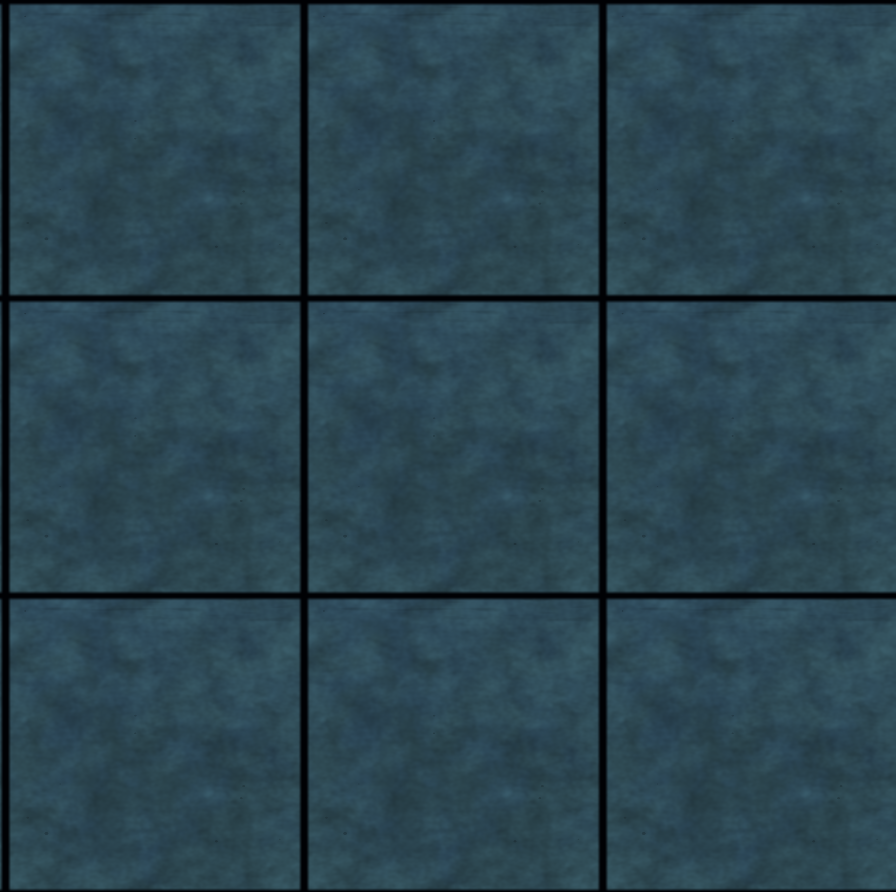
A Shadertoy shader for this texture:

```glsl
// Slate-blue stone tiles in a three by three grid with narrow black joints.
#define REPEATS vec2(3.0, 3.0)
#define JOINT_CENTER vec2(0.0185, 0.9965)
#define JOINT_HALF vec2(0.0130, 0.0108)
#define EDGE_BLUR 0.0075
#define MOTTLE 0.26
#define GRAIN 0.085
#define PIT_COUNT 10
#define JOINT_COLOR vec3(0.0, 0.004, 0.016)
#define SLATE vec3(0.171, 0.272, 0.306)
#define BLUE vec3(0.175, 0.284, 0.352)
#define TEAL vec3(0.199, 0.317, 0.358)

vec2 hash2(vec2 p) {
    vec3 q = fract(vec3(p.xyx) * vec3(0.1031, 0.1030, 0.0973));
    q += dot(q, q.yzx + 33.33);
    return fract((q.xx + q.yz) * q.zy);
}

float cornerSlope(vec2 cell, vec2 corner, vec2 f) {
    return dot(hash2(cell + corner) * 2.0 - 1.0, f - corner);
}

float gradientNoise(vec2 p) {
    vec2 cell = floor(p), f = fract(p);
    vec2 w = f * f * f * (f * (f * 6.0 - 15.0) + 10.0);
    float low = mix(cornerSlope(cell, vec2(0, 0), f), cornerSlope(cell, vec2(1, 0), f), w.x);
    float high = mix(cornerSlope(cell, vec2(0, 1), f), cornerSlope(cell, vec2(1, 1), f), w.x);
    return mix(low, high, w.y);
}

float fbm(vec2 p) {
    float sum = 0.0, amplitude = 1.0;
    for (int i = 0; i < 4; i++) {
        sum += amplitude * gradientNoise(p);
        p = mat2(1.6, 1.2, -1.2, 1.6) * p + 17.3;
        amplitude *= 0.6;
    }
    return sum;
}

// Soft elliptical cloud, 1 at its centre
float cloud(vec2 p, vec2 center, vec2 size) {
    vec2 d = (p - center) / size;
    return exp(-dot(d, d));
}

// Small dark pores scattered over the tile
float pits(vec2 p, float pixel) {
    float depth = 0.0;
    for (int i = 0; i < PIT_COUNT; i++) {
        vec2 id = vec2(float(i) + 3.0, 41.0);
        vec2 shape = hash2(id + 70.0);
        vec2 d = (p - mix(vec2(0.06), vec2(0.96), hash2(id))) * vec2(0.9, 1.2);
        float radius = mix(0.002, 0.006, shape.x);
        float spot = 1.0 - smoothstep(radius - pixel, radius + pixel, length(d));
        depth = max(depth, spot * mix(0.05, 0.22, shape.y));
    }
    return depth;
}

vec3 stone(vec2 p, float pixel) {
    // Blotches, with grain slightly drawn out sideways
    float broad = fbm(p * vec2(4.0, 5.0) + 31.0);
    float blotch = fbm(p * vec2(8.0, 11.0) + 11.0);
    float mottle = 0.4 * broad + 0.7 * blotch;
    float grain = gradientNoise(p * 45.0) + 0.7 * gradientNoise(p * vec2(24.0, 60.0) + 9.0);

    // Blue drifts, mostly in the upper half, over grey-green slate
    float drift = fbm(p * 7.0 + 47.0);
    float blueness = smoothstep(0.1, 1.0, 0.2 + 0.6 * p.y + 0.7 * drift)
                   + 0.35 * cloud(p, vec2(0.36, 0.17), vec2(0.20, 0.12));

    // Pale areas at upper right and along the rim
    float paleness = 0.50 * cloud(p, vec2(0.64, 0.67), vec2(0.20, 0.12))
                   + 0.45 * cloud(p, vec2(0.74, 0.88), vec2(0.26, 0.13))
                   + 0.50 * smoothstep(0.80, 1.0, p.x)
                   + 0.50 * smoothstep(0.14, 0.0, p.y)
                   + 0.40 * smoothstep(0.12, 0.0, p.x) + 0.8 * mottle;
    float shadow = cloud(p, vec2(0.78, 0.44), vec2(0.18, 0.12))
                 + 0.8 * cloud(p, vec2(0.26, 0.62), vec2(0.24, 0.11))
                 + 0.8 * cloud(p, vec2(0.36, 0.17), vec2(0.20, 0.09))
                 + 0.5 * cloud(p, vec2(0.80, 0.20), vec2(0.14, 0.08));

    vec3 color = mix(SLATE, BLUE, clamp(blueness, 0.0, 1.0));
    color = mix(color, TEAL, clamp(paleness, 0.0, 0.9));
    color *= 1.0 + MOTTLE * mottle + GRAIN * grain - 0.07 * shadow;

    // Thin dark scuffs near the top edge
    float scuff = smoothstep(0.1, 0.5, gradientNoise(p * vec2(7.0, 55.0) + 3.0));
    color *= 1.0 - 0.12 * scuff * smoothstep(0.86, 0.97, p.y);
    return color * (1.0 - pits(p, pixel));
}

void mainImage(out vec4 fragColor, in vec2 fragCoord) {
    vec2 grid = fragCoord / iResolution.xy * REPEATS;
    vec2 pixel = REPEATS / iResolution.xy;

    // Tile coordinates run from joint to joint
    vec2 tile = fract(grid - JOINT_CENTER);
    vec2 fromJoint = 0.5 - abs(tile - 0.5) - JOINT_HALF;
    vec2 blur = max(pixel * 0.7, vec2(EDGE_BLUR));
    vec2 cover = smoothstep(-blur, blur, fromJoint);

    vec3 color = mix(JOINT_COLOR, stone(tile, pixel.y * 0.5), cover.x * cover.y);
    fragColor = vec4(color, 1.0);
}
```
